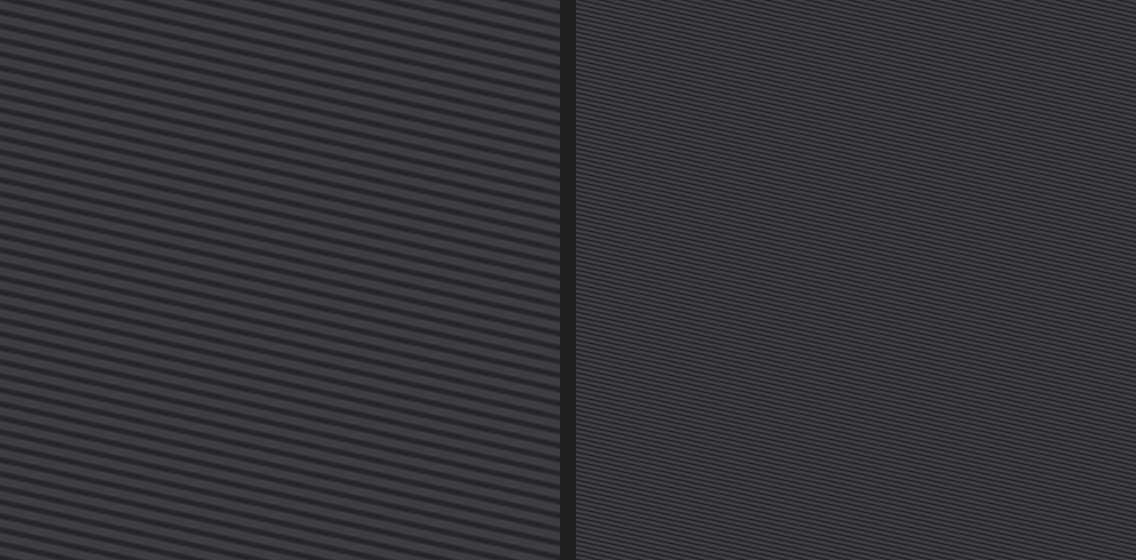
Left: one tile. Right: repeated 3 by 3.
Give the GLSL for this pattern, as a Shadertoy shader.

```glsl
#define REPEATS vec2(9.0, 40.0)
#define PHASE 0.16
#define DARK_WIDTH 0.40
#define EDGE_SOFTNESS 0.11
#define LIGHT_COLOR vec3(0.243, 0.244, 0.253)
#define DARK_COLOR vec3(0.148, 0.153, 0.165)

// Coverage of the dark groove; both repeat counts are whole, so it tiles.
float grooveMask(vec2 uv, float pixel) {
    float across = dot(uv, REPEATS) - PHASE;
    float centerDistance = abs(fract(across + 0.5) - 0.5);
    float soft = max(EDGE_SOFTNESS, 0.75 * pixel * length(REPEATS));
    float halfWidth = 0.5 * DARK_WIDTH;
    return 1.0 - smoothstep(halfWidth - soft, halfWidth + soft, centerDistance);
}

void mainImage(out vec4 fragColor, in vec2 fragCoord) {
    vec2 uv = fragCoord / iResolution.xy;
    float pixel = 1.0 / min(iResolution.x, iResolution.y);

    // Soft dark grooves between flat lighter ribs
    vec3 color = mix(LIGHT_COLOR, DARK_COLOR, grooveMask(uv, pixel));
    fragColor = vec4(color, 1.0);
}
```
